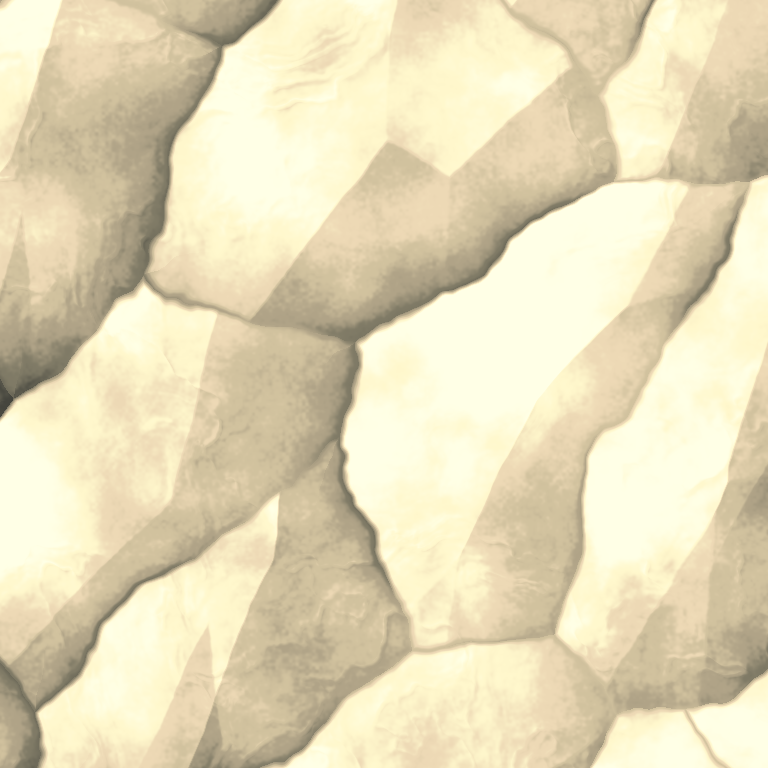
Give the GLSL for this texture, as a WebGL 1 fragment shader.

```glsl
precision highp float;
uniform vec2 u_resolution;

float hash(vec2 p) {
  return fract(sin(dot(p, vec2(127.1, 311.7))) * 43758.55);
}

vec2 hash2(vec2 p) {
  return vec2(hash(p), hash(p + 47.3));
}

float noise(vec2 p) {
  vec2 i = floor(p), f = fract(p);
  f = f * f * (3.0 - 2.0 * f);
  return mix(mix(hash(i), hash(i + vec2(1, 0)), f.x),
             mix(hash(i + vec2(0, 1)), hash(i + vec2(1, 1)), f.x), f.y);
}

float fbm(vec2 p) {
  float sum = 0.0, amp = 0.5;
  for (int i = 0; i < 5; i++) {
    sum += amp * noise(p);
    p = mat2(1.6, 1.2, -1.2, 1.6) * p + 7.3;
    amp *= 0.5;
  }
  return sum;
}

// Surface relief: broad lumps with thin folded ridges
float relief(vec2 p) {
  vec2 bend = vec2(fbm(p * 5.0), fbm(p * 5.0 + 19.0));
  float fold = 1.0 - abs(2.0 * fbm(p * 5.0 + bend * 2.5) - 1.0);
  return fbm(p * 9.0 + bend) + 0.7 * pow(fold, 6.0);
}

vec2 site(vec2 cell) {
  return cell + 0.1 + 0.8 * hash2(cell + 3.0);
}

// Straight-edged planes of one stone, the lowest plane wins
float facets(vec2 d, vec2 id, vec2 light) {
  float height = 9.0, tone = 0.0;
  for (int k = 0; k < 5; k++) {
    vec2 seed = id + float(k) * 13.7;
    float angle = 6.283 * (float(k) + 0.8 * hash(seed)) / 5.0;
    vec2 across = vec2(0.92, -0.39) * cos(angle);
    vec2 slope = across + vec2(0.39, 0.92) * sin(angle) * 0.4;
    float plane = dot(slope, d) + 0.12 * hash(seed + 5.1);
    float planeTone = -0.10 * dot(slope, light) + 0.12 * (hash(seed + 9.4) - 0.5);
    tone = mix(tone, planeTone, smoothstep(-0.003, 0.003, height - plane));
    height = min(height, plane);
  }
  return tone;
}

// Narrow shadow with a sharp tip on top, fading at its foot
float needle(vec2 d, vec2 id) {
  vec2 r = d - 0.16 * (hash2(id + 71.0) - 0.3);
  float lean = 0.3 + 0.3 * hash(id + 33.0);
  float sides = smoothstep(0.0, 0.005, r.x - lean * r.y)
              * smoothstep(0.0, 0.006, -r.x - 0.06 * r.y);
  return sides * (1.0 - smoothstep(0.06, 0.28, -r.y)) * step(0.3, hash(id + 90.0));
}

vec3 palette(float v) {
  vec3 c = mix(vec3(0.27, 0.27, 0.24), vec3(0.50, 0.48, 0.40), smoothstep(0.25, 0.48, v));
  c = mix(c, vec3(0.69, 0.64, 0.53), smoothstep(0.48, 0.65, v));
  c = mix(c, vec3(0.82, 0.76, 0.62), smoothstep(0.65, 0.77, v));
  c = mix(c, vec3(0.93, 0.85, 0.71), smoothstep(0.77, 0.87, v));
  c = mix(c, vec3(1.0, 0.97, 0.80), smoothstep(0.87, 0.97, v));
  return mix(c, vec3(1.0, 1.0, 0.90), smoothstep(0.96, 1.06, v));
}

void main() {
  vec2 uv = gl_FragCoord.xy / min(u_resolution.x, u_resolution.y);
  vec2 light = vec2(-0.72, 0.69);
  vec2 warp = vec2(fbm(uv * 5.0), fbm(uv * 5.0 + 31.0)) - 0.5;
  vec2 p = uv + 0.12 * warp;

  // Stones stretched along the rising diagonal
  mat2 toCell = mat2(1.216, -2.233, 1.463, 1.856);
  vec2 q = toCell * p + 4.0;
  vec2 base = floor(q), id = base, nearest = vec2(9.0);
  for (int y = -1; y <= 1; y++)
    for (int x = -1; x <= 1; x++) {
      vec2 cell = base + vec2(x, y);
      vec2 r = site(cell) - q;
      if (dot(r, r) < dot(nearest, nearest)) { nearest = r; id = cell; }
    }

  // Rounded flanks and the distance to the closest crack
  float edge = 9.0, flank = 0.0, facing = 0.0;
  for (int y = -2; y <= 2; y++)
    for (int x = -2; x <= 2; x++) {
      if (x == 0 && y == 0) continue;
      vec2 r = site(id + vec2(x, y)) - q;
      vec2 toward = normalize(r - nearest);
      vec2 grad = toward * toCell;
      float dist = max(dot(0.5 * (nearest + r), toward), 0.0) / length(grad);
      float lit = dot(normalize(grad), light);
      flank += lit * exp(-dist / 0.07) * (lit < 0.0 ? 0.15 : 0.05);
      if (dist < edge) { edge = dist; facing = lit; }
    }

  vec2 center = site(id) - 4.0;
  center = vec2(0.64, 0.77) * center.x / 1.9 + vec2(-0.77, 0.64) * center.y / 2.9;
  vec2 d = uv + 0.03 * warp - center;

  // Broad tone with stains
  float depth = smoothstep(0.25, 0.8, noise(uv * 6.0 + 17.0));
  float v = 0.92 + flank * (0.6 + 0.4 * depth) + 0.05 * (hash(id + 8.0) - 0.5);
  v += facets(d, id, light) * (0.5 + 0.9 * noise(uv * 5.0 + 3.0));
  v -= 0.10 * needle(d, id);
  v += 0.42 * (fbm(uv * 6.0 + 11.0) - 0.5);
  v += 0.16 * (fbm(uv * 13.0 + 4.0 * warp) - 0.5);

  // Embossed wrinkles and fine grain, strongest in shade
  float shade = 1.0 - smoothstep(0.7, 1.05, v);
  v += (0.13 + 0.04 * shade) * (relief(uv) - relief(uv + 0.007 * light));
  float grain = noise(uv * 230.0) + noise(mat2(0.8, 0.6, -0.6, 0.8) * uv * 170.0) - 1.0;
  v += grain * (0.008 + 0.03 * shade);

  // Cracks: soft shadow beside them, then a joint shared by both stones
  float away = 1.0 - smoothstep(-0.6, 0.3, facing);
  v -= (0.03 + 0.11 * away) * depth * exp(-edge / 0.02);
  v -= 0.06 * exp(-edge / 0.009);
  float joint = 0.76 - 0.36 * depth;
  v = mix(min(joint, v + 0.1), v, smoothstep(-0.003, 0.009, edge));

  gl_FragColor = vec4(palette(v), 1.0);
}
```
